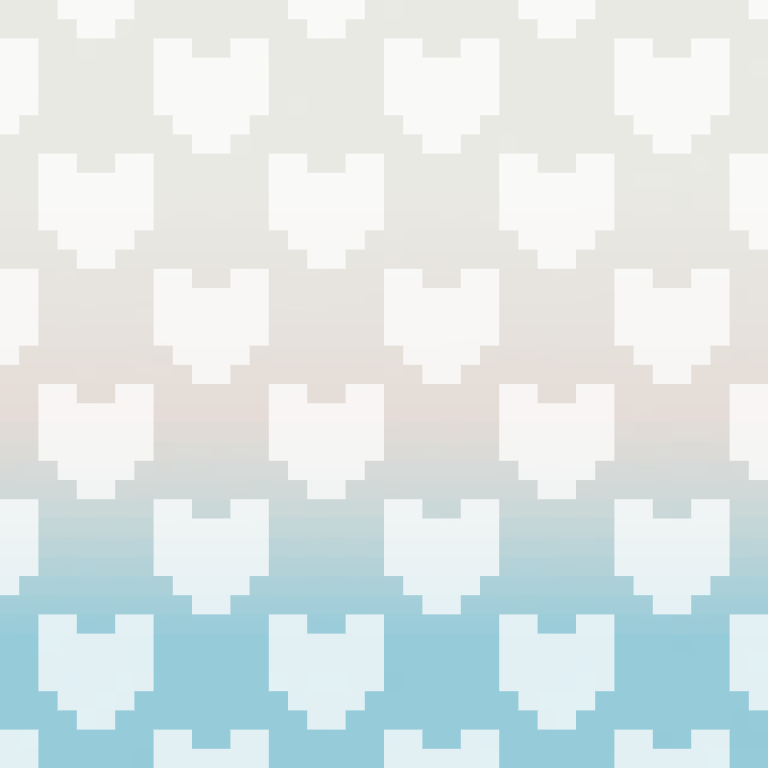
Write a WebGL 1 fragment shader that draws this pattern.

```glsl
precision highp float;
// Staggered rows of pale blocky hearts over a soft vertical gradient, cream to blush to blue.
// Each heart is a union of boxes on a 40-cell grid, repeated on two offset lattices;
// the gradient is partly stepped per cell, with faint random shifts of tone.

uniform vec2 u_resolution;

#define CELLS 40.0          // grid cells across the canvas
#define PERIOD 12.0         // cells between hearts in one row
#define HEART_ALPHA 0.72    // opacity of the white hearts
#define STEPPING 0.55       // 0 = smooth gradient, 1 = one tone per cell row
#define TONE_SHIFT 0.008    // random gradient offset per cell
#define GRAIN 0.004         // random brightness per cell
#define CREAM vec3(0.914, 0.914, 0.894)
#define SAND  vec3(0.902, 0.886, 0.867)
#define BLUSH vec3(0.898, 0.863, 0.843)
#define MIST  vec3(0.800, 0.847, 0.847)
#define BLUE  vec3(0.588, 0.796, 0.851)

float hash(vec2 cell) {
  return fract(sin(dot(cell, vec2(127.1, 311.7))) * 43758.5453);
}

float box(vec2 p, vec2 halfSize) {
  vec2 d = abs(p) - halfSize;
  return max(d.x, d.y);
}

// Stepped heart, 6 by 6 cells, centred on the origin with y pointing down
float heart(vec2 p) {
  float d = box(p + vec2(0.0, 1.0), vec2(3.0, 2.0));
  d = min(d, box(p + vec2(0.0, 0.5), vec2(2.0, 2.5)));
  d = min(d, box(p, vec2(1.0, 3.0)));
  float notch = box(p + vec2(0.0, 3.0), vec2(1.0));
  return max(d, -notch);
}

// Hearts repeated on a square lattice through the given centre
float heartLattice(vec2 p, vec2 centre) {
  return heart(mod(p - centre + 0.5 * PERIOD, PERIOD) - 0.5 * PERIOD);
}

float ramp(float a, float b, float t) {
  return clamp((t - a) / (b - a), 0.0, 1.0);
}

// Background colour by depth: 0 at the top, 1 at the bottom
vec3 gradient(float t) {
  vec3 c = mix(CREAM, SAND, ramp(0.24, 0.42, t));
  c = mix(c, BLUSH, ramp(0.42, 0.53, t));
  c = mix(c, MIST, ramp(0.54, 0.66, t));
  return mix(c, BLUE, ramp(0.66, 0.83, t));
}

void main() {
  vec2 uv = gl_FragCoord.xy / u_resolution.y;
  vec2 p = vec2(uv.x, 1.0 - uv.y) * CELLS;
  float pixel = CELLS / u_resolution.y;
  vec2 cell = floor(p);

  // Gradient with slight mosaic variation, on about half of the cells
  float varied = step(0.5, hash(cell + 17.0));
  float shift = (hash(cell) - 0.5) * varied;
  float depth = mix(p.y, cell.y + 0.5, STEPPING) / CELLS;
  vec3 color = gradient(depth + shift * TONE_SHIFT) + shift * GRAIN;

  // Two interleaved lattices form the staggered rows
  float d = min(heartLattice(p, vec2(11.0, 5.0)), heartLattice(p, vec2(5.0, 11.0)));
  float coverage = clamp(0.5 - d / pixel, 0.0, 1.0);
  color = mix(color, vec3(1.0), coverage * HEART_ALPHA);

  gl_FragColor = vec4(color, 1.0);
}
```
